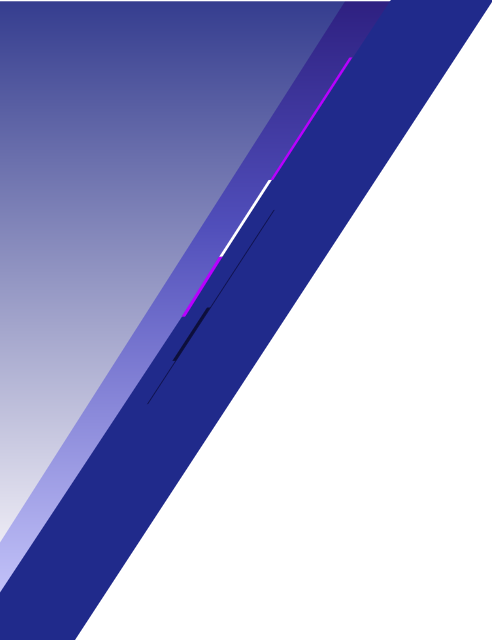
Give the GLSL for this background, as a Shadertoy shader.

```glsl
// Slanted navy band over white, beside a pale violet strip and a fading blue panel.
// Each layer is a half-plane given by its x at the current depth below the top;
// thin accent strokes with level ends run along the band.

// Share of a pixel lying left of a slanted edge through a and b
float leftOf(vec2 p, vec2 a, vec2 b, float px) {
    vec2 dir = normalize(b - a);
    float dist = (p.x - a.x) * dir.y - (p.y - a.y) * dir.x;
    return clamp(0.5 - dist / px, 0.0, 1.0);
}

// Slanted stroke from a down to b, cut level at both ends
float stroke(vec2 p, vec2 a, vec2 b, float halfWidth, float px) {
    vec2 dir = normalize(b - a);
    float dist = abs((p.x - a.x) * dir.y - (p.y - a.y) * dir.x);
    float side = clamp((halfWidth - dist) / px + 0.5, 0.0, min(1.0, 2.0 * halfWidth / px));
    float ends = clamp(min(p.y - a.y, b.y - p.y) / px + 0.5, 0.0, 1.0);
    return side * ends;
}

void mainImage(out vec4 fragColor, in vec2 fragCoord) {
    // x and depth below the top, both in canvas heights
    float px = 1.0 / iResolution.y;
    vec2 p = vec2(fragCoord.x, iResolution.y - fragCoord.y) * px;

    vec3 white = vec3(1.0);
    vec3 navy = vec3(0.125, 0.163, 0.545);
    vec3 magenta = vec3(0.72, 0.0, 1.0);

    // Vertical gradients of the panel and the strip
    vec3 panel = mix(vec3(0.207, 0.238, 0.560), vec3(0.925, 0.918, 0.957), p.y / 0.848);
    vec3 strip = mix(vec3(0.180, 0.125, 0.505), vec3(0.314, 0.306, 0.729), min(p.y / 0.35, 1.0));
    strip = mix(strip, vec3(0.76, 0.76, 0.973), clamp((p.y - 0.35) / 0.576, 0.0, 1.0));

    // Layers from right to left, with a hairline gap above the two left ones
    float belowGap = clamp((p.y - 0.002) / px + 0.5, 0.0, 1.0);
    vec3 col = mix(white, navy, leftOf(p, vec2(0.7708, 0.0), vec2(0.1172, 1.0), px));
    vec3 left = mix(strip, panel, leftOf(p, vec2(0.5404, 0.0), vec2(0.0, 0.8477), px));
    left = mix(white, left, belowGap);
    col = mix(col, left, leftOf(p, vec2(0.6107, 0.0), vec2(0.0, 0.9258), px));

    // Bright accents on the band's left edge
    col = mix(col, magenta, stroke(p, vec2(0.5482, 0.0898), vec2(0.4245, 0.2812), 0.0019, px));
    col = mix(col, magenta, stroke(p, vec2(0.3451, 0.4010), vec2(0.2865, 0.4948), 0.0024, px));
    col = mix(col, white, stroke(p, vec2(0.4222, 0.2812), vec2(0.3451, 0.4010), 0.0021, px));

    // Dark accents inside the band
    col = mix(col, vec3(0.06, 0.07, 0.30), stroke(p, vec2(0.4284, 0.3280), vec2(0.2305, 0.6315), 0.0007, px));
    col = mix(col, vec3(0.05, 0.06, 0.23), stroke(p, vec2(0.3262, 0.4805), vec2(0.2721, 0.5638), 0.0023, px));

    fragColor = vec4(col, 1.0);
}
```
